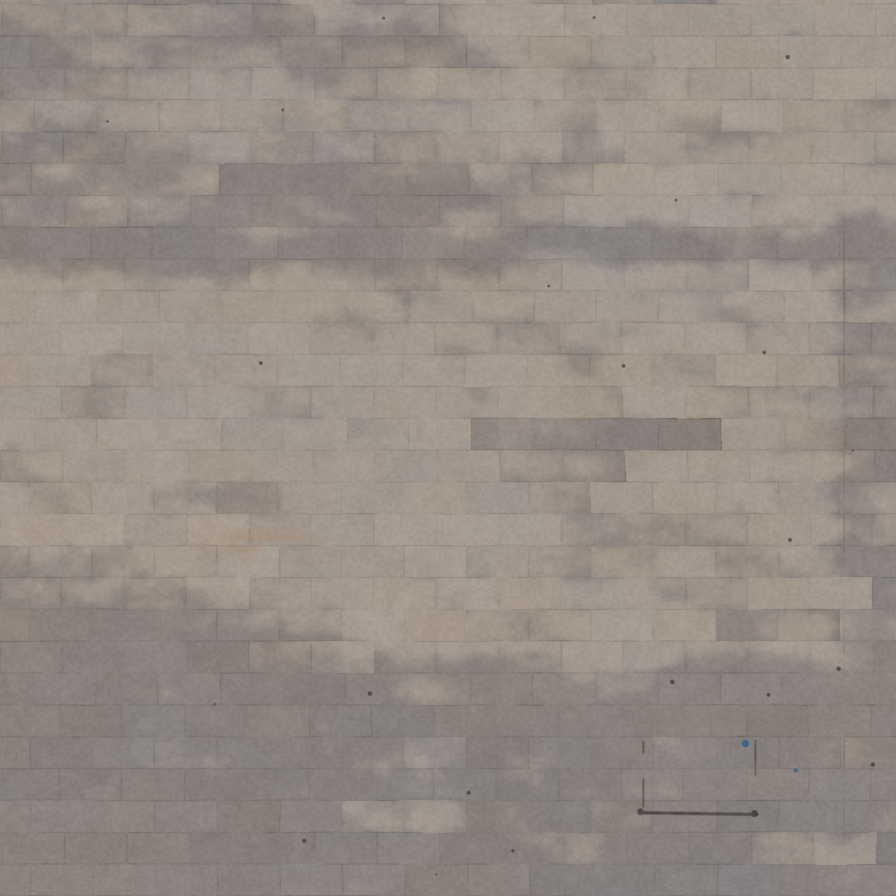
A Shadertoy shader for this texture:

```glsl
const vec2 BRICKS = vec2(14.36, 28.13);      // repeats across and down
const float JOINT_WIDTH = 0.0014;
const float JOINT_SOFTNESS = 0.0011;
const float JOINT_DEPTH = 0.085;
const float SEAM_X = 0.942;
const float GRAIN = 0.035;
const float BRICK_VARIATION = 0.026;
const float SPECK_CELLS = 11.0;
const float SPECK_CHANCE = 0.20;
const vec3 DRY = vec3(0.640, 0.600, 0.560);
const vec3 DAMP = vec3(0.532, 0.504, 0.490);
const vec3 WARM_TINT = vec3(0.016, 0.001, -0.016);
const vec3 RUST = vec3(0.66, 0.55, 0.45);
const vec3 INK = vec3(0.24, 0.22, 0.22);
const vec3 BLUE = vec3(0.20, 0.36, 0.55);

float hash(vec2 p) {
    vec3 q = fract(vec3(p.xyx) * 0.1031);
    q += dot(q, q.yzx + 33.33);
    return fract((q.x + q.y) * q.z);
}

float noise(vec2 p) {
    vec2 i = floor(p), f = fract(p);
    f = f * f * (3.0 - 2.0 * f);
    return mix(mix(hash(i), hash(i + vec2(1, 0)), f.x),
               mix(hash(i + vec2(0, 1)), hash(i + vec2(1, 1)), f.x), f.y);
}

float fbm(vec2 p) {
    float sum = 0.0, amp = 0.53;
    for (int i = 0; i < 4; i++) {
        sum += amp * noise(p);
        p = p * 2.03 + 17.3;
        amp *= 0.5;
    }
    return sum;
}

float segment(vec2 p, vec2 a, vec2 b) {
    vec2 pa = p - a, ba = b - a;
    return length(pa - ba * clamp(dot(pa, ba) / dot(ba, ba), 0.0, 1.0));
}

float cover(float dist, float radius, float soft) {
    return 1.0 - smoothstep(radius - soft, radius + soft, dist);
}

// Broad damp zones: foot of the wall, ledge band, upper left, right edge
float dampZones(vec2 p) {
    float footTop = 0.25 + 0.08 * (1.0 - smoothstep(0.15, 0.45, p.x));
    float foot = 0.66 * (1.0 - smoothstep(footTop - 0.04, footTop + 0.05, p.y));
    float band = 0.62 * exp(-pow((p.y - 0.722) / 0.026, 2.0));
    float upperLeft = 0.36 * smoothstep(0.70, 0.75, p.y) * (1.0 - smoothstep(0.35, 0.70, p.x));
    float rightEdge = 0.36 * smoothstep(0.91, 0.95, p.x) * (1.0 - smoothstep(0.74, 0.80, p.y));
    return max(max(foot, band), max(upperLeft, rightEdge));
}

void mainImage(out vec4 fragColor, in vec2 fragCoord) {
    vec2 uv = fragCoord / iResolution.xy;
    float px = 0.75 / iResolution.y;
    float soft = max(px, JOINT_SOFTNESS);

    // Running bond, slightly uneven from row to row
    vec2 grid = uv * BRICKS + 0.03 * (vec2(noise(uv * 30.0), noise(uv * 30.0 + 60.0)) - 0.5);
    float row = floor(grid.y);
    grid.x += 0.5 * mod(row + 1.0, 2.0) + 0.12 * (hash(vec2(row, 4.0)) - 0.5);
    vec2 brick = floor(grid);
    vec2 cell = fract(grid);
    vec2 edge = min(cell, 1.0 - cell) / BRICKS;
    float tone = hash(brick + 31.0);
    float pairTone = hash(vec2(floor(brick.x * 0.5), row) + 71.0);

    // Damp stains that run over the bricks and partly stop at their joints
    float blotch = fbm(uv * vec2(17.0, 27.0) + 5.0);
    float cloud = fbm(uv * vec2(4.0, 7.0) + 40.0);
    float rim = 1.0 - smoothstep(0.0, 0.010, min(edge.x, edge.y));
    float score = 0.06 + dampZones(uv) + 0.95 * (blotch - 0.5) + 0.45 * (cloud - 0.5)
                + 0.26 * (tone - 0.5) + 0.08 * rim;
    score += 0.38 * step(0.95, pairTone) - 0.30 * step(pairTone, 0.05);
    float damp = smoothstep(0.10, 0.64, score);
    vec3 color = mix(DRY, DAMP, damp);

    // Brick shade, hue drift and stone grain
    color += BRICK_VARIATION * (hash(brick + 113.0) - 0.5);
    color += WARM_TINT * (1.6 * (cloud - 0.5) + 0.7 * (hash(brick + 57.0) - 0.5));
    color += 0.04 * (fbm(uv * 60.0) - 0.5);
    color += GRAIN * (noise(uv * 330.0) - 0.5);

    // Rust streaks and ochre bricks
    vec2 rustPos = (uv - vec2(0.295, 0.392)) / vec2(0.055, 0.016);
    float rust = exp(-dot(rustPos, rustPos)) * smoothstep(0.35, 0.65, noise(uv * vec2(22.0, 150.0)));
    rust = max(rust, 0.25 * step(0.98, hash(brick + 9.0)));
    color = mix(color, RUST, 0.6 * rust);

    // Thin joints, worn away in places, and the straight seam
    float wear = smoothstep(0.15, 0.85, fbm(uv * 32.0 + 3.0)) * (0.6 + 0.6 * hash(brick + 19.0));
    float joint = max(cover(edge.y, JOINT_WIDTH * 0.5, soft),
                      0.75 * cover(edge.x, JOINT_WIDTH * 0.5, soft));
    float seam = 1.3 * cover(abs(uv.x - SEAM_X), JOINT_WIDTH * 0.5, soft)
               * (1.0 - smoothstep(0.75, 0.79, uv.y));
    color -= JOINT_DEPTH * wear * max(joint, seam);

    // Scattered dark specks
    vec2 speckCell = floor(uv * SPECK_CELLS);
    vec2 speckPos = 0.2 + 0.6 * vec2(hash(speckCell + 5.0), hash(speckCell + 23.0));
    float speckDist = length(fract(uv * SPECK_CELLS) - speckPos) / SPECK_CELLS;
    float speckSize = mix(0.0010, 0.0026, hash(speckCell + 47.0));
    float speck = cover(speckDist, speckSize, soft) * step(hash(speckCell + 83.0), SPECK_CHANCE);
    color = mix(color, INK, 0.75 * speck);

    // Painted open bracket with blue dabs
    float base = segment(uv, vec2(0.715, 0.093), vec2(0.845, 0.091));
    float ends = min(length(uv - vec2(0.715, 0.094)), length(uv - vec2(0.842, 0.092))) - 0.002;
    float ticks = min(segment(uv, vec2(0.718, 0.100), vec2(0.718, 0.130)),
                      segment(uv, vec2(0.843, 0.135), vec2(0.843, 0.173)));
    ticks = min(ticks, segment(uv, vec2(0.718, 0.160), vec2(0.718, 0.172)));
    float paint = max(cover(min(base, ends), 0.0018, soft), 0.65 * cover(ticks, 0.0012, soft));
    color = mix(color, INK, (0.6 + 0.3 * noise(uv * 90.0)) * paint);
    float dab = min(length(uv - vec2(0.832, 0.170)) - 0.002, length(uv - vec2(0.888, 0.140)));
    color = mix(color, BLUE, 0.8 * cover(dab, 0.0022, soft));

    fragColor = vec4(clamp(color, 0.0, 1.0), 1.0);
}
```
